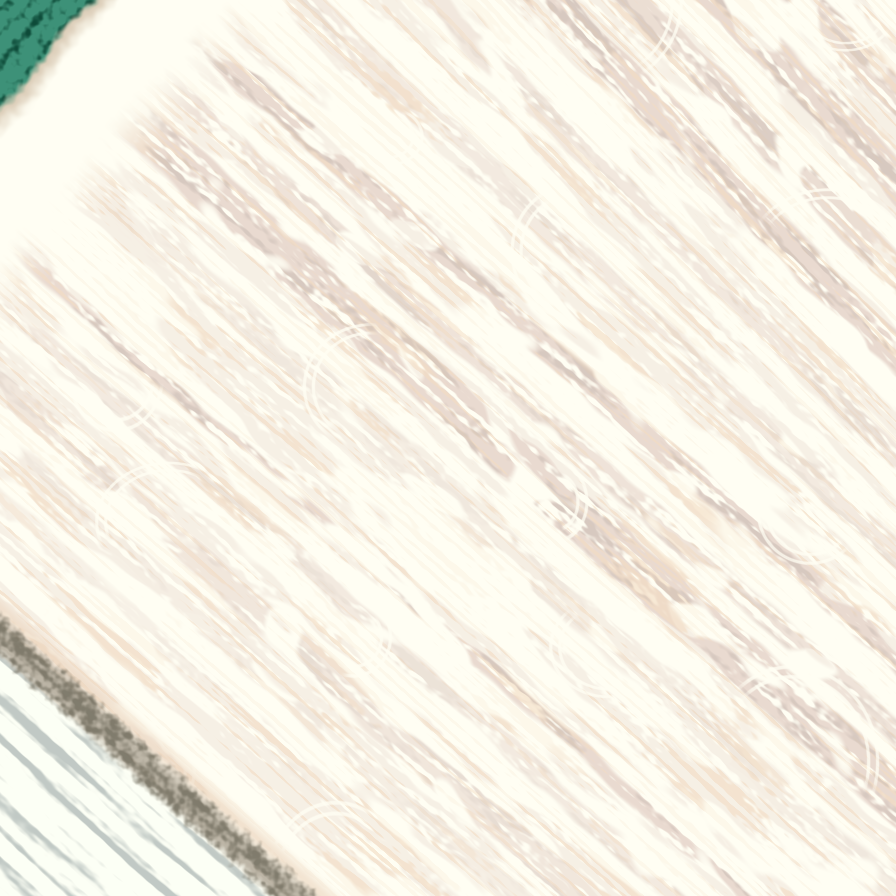
This texture is drawn by a Shadertoy shader. Its source:

```glsl
vec2 gradient(vec2 cell) {
    float h = fract(sin(dot(cell, vec2(127.1, 311.7))) * 43758.55);
    return vec2(cos(6.2832 * h), sin(6.2832 * h));
}

// Gradient noise, roughly -1 to 1
float noise(vec2 p) {
    vec2 i = floor(p), f = p - i;
    vec2 w = f * f * f * (f * (f * 6.0 - 15.0) + 10.0);
    vec2 e = vec2(0, 1);
    float a = dot(gradient(i), f);
    float b = dot(gradient(i + e.yx), f - e.yx);
    float c = dot(gradient(i + e), f - e);
    float d = dot(gradient(i + 1.0), f - 1.0);
    return 1.4 * mix(mix(a, b, w.x), mix(c, d, w.x), w.y);
}

// Stripes: centre across the grain, half width, strength
const vec3 STRIPES[15] = vec3[15](
    vec3(0.330, 0.012, 0.35), vec3(0.380, 0.013, 0.45), vec3(0.428, 0.017, 0.65),
    vec3(0.500, 0.012, 0.55), vec3(0.552, 0.008, 1.00), vec3(0.665, 0.018, 0.45),
    vec3(0.747, 0.026, 1.00), vec3(0.802, 0.013, 0.75), vec3(0.863, 0.014, 1.00),
    vec3(0.960, 0.016, 0.55), vec3(1.050, 0.014, 0.60), vec3(1.140, 0.020, 1.00),
    vec3(1.205, 0.017, 0.90), vec3(1.275, 0.020, 1.00), vec3(1.340, 0.018, 0.90));

float stripeInk(float u, float v) {
    float ink = 0.0;
    float wobble = 0.005 * noise(vec2(u * 18.0, v * 60.0));
    for (int i = 0; i < 15; i++) {
        vec3 s = STRIPES[i];
        float profile = smoothstep(s.y + 0.002, s.y - 0.004, abs(v - s.x + wobble));
        float breaks = smoothstep(-0.42, -0.2, noise(vec2(u * 13.0 + s.x * 40.0, v * 30.0)));
        ink = max(ink, profile * s.z * breaks);
    }
    return ink;
}

// Thin pale double arcs that cut through the ink
float paleArcs(vec2 p) {
    float arcs = 0.0;
    for (int i = 0; i < 16; i++) {
        vec2 seed = fract(float(i) * vec2(0.7549, 0.5698) + vec2(0.62, 0.44));
        float radius = 0.03 + 0.07 * fract(float(i) * 0.618);
        vec2 q = p - seed;
        float r = length(q * vec2(1.0, 0.8 + 0.03 * float(i)));
        float line = smoothstep(0.0028, 0.0008, abs(abs(r - radius) - 0.005));
        float angle = float(i) * 2.4;
        float side = dot(q, vec2(cos(angle), sin(angle))) / max(r, 0.001);
        arcs = max(arcs, line * smoothstep(0.2, 0.5, side));
    }
    return arcs;
}

void mainImage(out vec4 fragColor, in vec2 fragCoord) {
    vec2 p = fragCoord / iResolution.xy;

    // Grain frame: u along, v across, fanning slightly
    float u = dot(p, vec2(0.735, -0.678));
    float v = dot(p, vec2(0.678, 0.735));
    v += u * mix(-0.02, 0.055, smoothstep(0.85, 1.15, v)) + 0.003 * noise(p * 4.0);
    float corner = dot(p, vec2(-0.76, 0.65)) + 0.008 * noise(p * 14.0);

    // Ink layers
    float fine = noise(vec2(u * 9.0, v * 140.0));
    float thread = noise(vec2(u * 5.0 + 9.0, v * 190.0));
    float speck = noise(vec2(u * 75.0, v * 190.0));
    float patches = noise(vec2(u * 3.0 + 5.0, v * 32.0)) + 0.35 * noise(vec2(u * 16.0, v * 60.0));
    float faint = smoothstep(0.02, 0.2, patches);
    float clearing = smoothstep(0.47, 0.40, corner);
    float cut = clearing * (1.0 - 0.8 * paleArcs(p));
    float stripe = stripeInk(u, v);
    float body = max(stripe, 0.4 * faint);
    float ink = body * smoothstep(-0.55, -0.05, fine + 0.45 * speck) * cut;
    float hair = smoothstep(0.14, 0.38, thread + 0.25 * speck) * (0.3 + 0.7 * max(faint, stripe)) * cut;
    float shade = ink * stripe * smoothstep(0.0, 0.45, noise(vec2(u * 8.0, v * 85.0)) + 0.35 * speck);

    // Paper and stripes
    vec3 color = vec3(1.0, 0.996, 0.953);
    color = mix(color, vec3(0.915, 0.855, 0.815), ink);
    color = mix(color, vec3(0.95, 0.86, 0.76), 0.6 * hair);
    color = mix(color, vec3(0.77, 0.72, 0.69), 0.5 * shade);

    // Cool streaked strip below the dark seam
    float streak = smoothstep(0.05, 0.55, noise(vec2(u * 1.5 + 3.0, v * 58.0)) + 0.6 * fine + 0.15 * speck);
    vec3 cool = mix(vec3(0.99, 1.0, 0.96), vec3(0.68, 0.72, 0.71), 0.75 * streak);
    color = mix(color, cool, smoothstep(0.215, 0.195, v));

    // Dark mottled seam with a tan upper rim
    float rim = smoothstep(0.018, 0.0, abs(v - 0.240));
    color = mix(color, vec3(0.92, 0.83, 0.74), 0.6 * rim);
    float mottle = noise(p * 75.0) + 0.7 * noise(p * 170.0);
    float seam = smoothstep(0.022, 0.010, abs(v - 0.218) + 0.004 * mottle);
    vec3 seamColor = mix(vec3(0.46, 0.44, 0.38), vec3(0.72, 0.69, 0.63), smoothstep(-0.9, 0.9, mottle + fine));
    color = mix(color, seamColor, 0.92 * seam);

    // Green corner behind a ragged tan edge
    float ragged = corner + 0.004 * noise(p * 90.0);
    color = mix(color, vec3(0.80, 0.72, 0.62), 0.7 * smoothstep(0.548, 0.572, ragged));
    float blotch = noise(vec2(u * 50.0, corner * 60.0)) + 0.5 * mottle;
    vec3 green = mix(vec3(0.24, 0.57, 0.47), vec3(0.05, 0.29, 0.22), smoothstep(0.1, 0.9, blotch));
    color = mix(color, green, smoothstep(0.568, 0.578, ragged));

    fragColor = vec4(color, 1.0);
}
```
